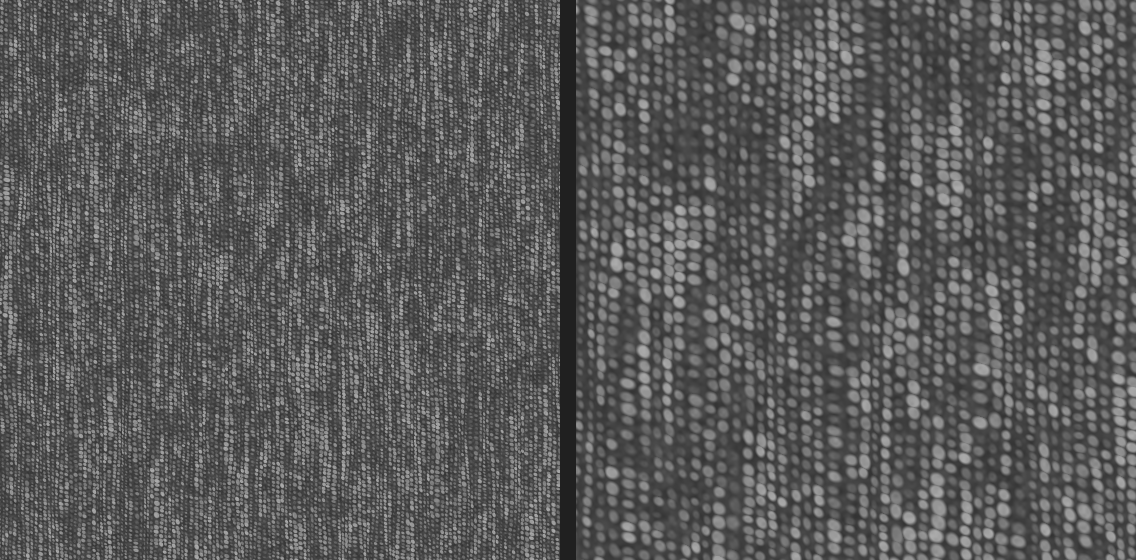
Left: the whole. Right: its middle third, enlarged.
Write a WebGL 2 fragment shader that draws this texture.

```glsl
#version 300 es
precision highp float;
// Charcoal woven cloth: upright columns of small light stitches on a dark
// ground. Columns differ in thickness and stitch length, and each fades in
// and out along its length, giving fine vertical streaks.

uniform vec2 u_resolution;
out vec4 fragColor;

const float COLUMNS = 130.0;       // yarn columns across the canvas
const float ROWS = 140.0;          // mean count of stitches along a column
const float ROW_SPREAD = 0.36;     // difference in count between columns
const float SLANT = 0.24;          // lean of each stitch, top to the left
const float EDGE = 0.0012;         // edge softness in canvas units
const float WANDER = 0.0034;       // sideways drift of the columns
const float STREAK_LEAN = 0.03;    // lean of the streaks, top to the right
const float GROUND_DARK = 0.205;
const float GROUND_LIGHT = 0.305;
const float STITCH_DARK = 0.34;
const float STITCH_LIGHT = 0.64;
const float GRAIN = 0.07;
const vec2 JITTER = vec2(0.20, 0.34);        // scatter within the cells
const vec2 STITCH_SMALL = vec2(0.23, 0.28);  // radii in cells
const vec2 STITCH_LARGE = vec2(0.43, 0.52);

// Integer hash of a lattice point, 0 to 1
float hash(vec2 cell) {
    uvec2 h = uvec2(ivec2(cell)) * uvec2(1597u, 7919u) + uvec2(101u, 977u);
    h = h * 1664525u + 1013904223u;
    h.x += h.y * 1664525u;
    h.y += h.x * 1664525u;
    h ^= h >> 16u;
    h.x += h.y * 1664525u;
    h.x ^= h.x >> 15u;
    return float(h.x >> 8u) / 16777216.0;
}

float valueNoise(vec2 p) {
    vec2 cell = floor(p);
    vec2 f = fract(p);
    f = f * f * (3.0 - 2.0 * f);
    float low = mix(hash(cell), hash(cell + vec2(1, 0)), f.x);
    float high = mix(hash(cell + vec2(0, 1)), hash(cell + vec2(1, 1)), f.x);
    return mix(low, high, f.y);
}

// Strength of the light yarn at a column and height, both in cells
float streak(vec2 c) {
    float leaning = c.x - STREAK_LEAN * c.y;
    float band = valueNoise(vec2(leaning * 0.55, c.y * 0.10) + 67.0);
    float thread = valueNoise(vec2(c.x, c.y * 0.15) + 151.0);
    return 0.12 + 0.24 * band + 0.52 * thread;
}

// Coverage (x) and brightness (y) of the strongest stitch at p
vec2 stitches(vec2 p, float edge) {
    vec2 g = p * vec2(COLUMNS, ROWS);
    g.x += COLUMNS * WANDER * (valueNoise(p * vec2(48.0, 9.0)) * 2.0 - 1.0);
    vec2 best = vec2(0.0);
    for (int i = -1; i <= 1; i++) {
        float column = floor(g.x) + float(i);
        // Thick columns carry longer, fewer stitches
        float thick = hash(vec2(column, 1709.0));
        float density = 1.0 + ROW_SPREAD * (0.5 - thick);
        float shift = hash(vec2(column, 907.0));
        shift += 1.6 * valueNoise(vec2(column, g.y * 0.13) + 211.0);
        float y = g.y * density + shift;
        for (int j = -1; j <= 1; j++) {
            vec2 cell = vec2(column, floor(y) + float(j));
            vec2 rnd = vec2(hash(cell + 400.0), hash(cell + 1300.0));
            float chance = hash(cell + 2300.0);
            float t = streak(vec2(column, (cell.y - shift) / density));
            t = smoothstep(0.10, 0.98, t + 0.46 * (chance - 0.5));

            vec2 d = vec2(g.x, y) - cell - 0.5 - JITTER * (rnd - 0.5);
            d.x += SLANT * d.y;
            vec2 radius = mix(STITCH_SMALL, STITCH_LARGE, t);
            radius *= vec2(0.8 + 0.4 * thick, 0.85 + 0.3 * rnd.x);
            float dist = (length(d / radius) - 1.0) * min(radius.x, radius.y);
            float cover = 1.0 - smoothstep(-edge, edge, dist);
            float light = clamp(0.85 * t + 0.5 * (rnd.y - 0.4), 0.0, 1.0);
            float level = mix(STITCH_DARK, STITCH_LIGHT, light);
            if (cover * level > best.x * best.y) best = vec2(cover, level);
        }
    }
    return best;
}

void main() {
    vec2 p = gl_FragCoord.xy / u_resolution.y;
    float edge = max(EDGE, 0.6 / u_resolution.y) * COLUMNS;

    // Dark ground yarn
    float mottled = 0.7 * valueNoise(p * vec2(240.0, 270.0) + 19.0);
    mottled += 0.3 * valueNoise(p * vec2(120.0, 40.0) + 83.0);
    float tone = mix(GROUND_DARK, GROUND_LIGHT, mottled);

    // Light stitches over it
    vec2 stitch = stitches(p, edge);
    tone = mix(tone, stitch.y, stitch.x);

    // Fibre grain, stronger on the lighter yarn
    float grain = valueNoise(p * 420.0 + 503.0) - 0.5;
    tone += GRAIN * grain * (0.6 + 0.4 * stitch.x);
    fragColor = vec4(vec3(max(tone, 0.2)), 1.0);
}
```
